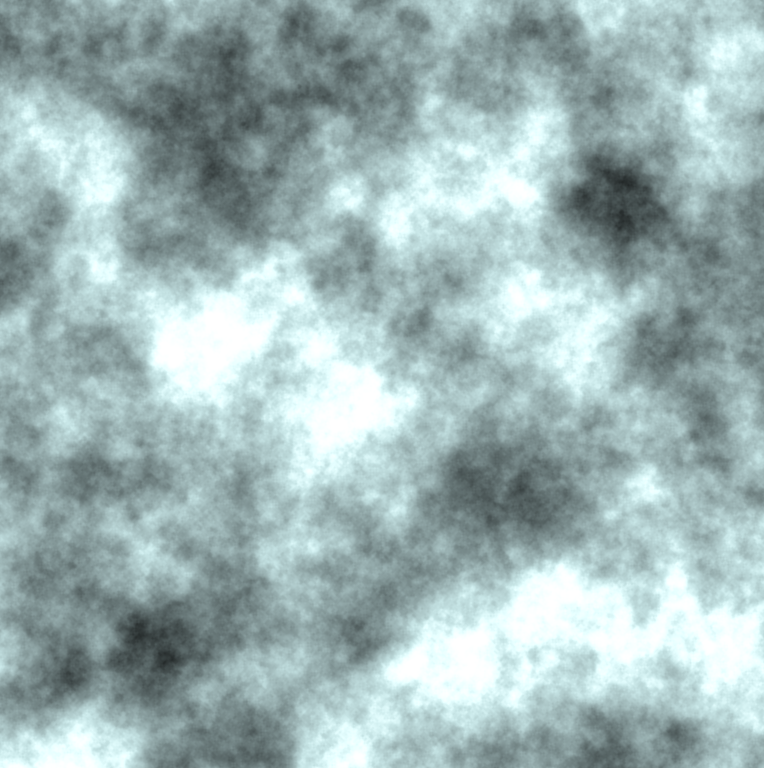
Reproduce this texture procedurally as a WebGL 2 fragment shader.

```glsl
#version 300 es
precision highp float;
// Soft, smoky cloud cover in pale cyan-grey with dark slate patches.
// Rotated octaves of smooth value noise are summed into one density,
// which is then tinted, with the brightest parts bleaching to white.

uniform vec2 u_resolution;
out vec4 outColor;

const float BASE_CELLS = 5.2;      // largest cloud cells across the canvas height
const int   OCTAVES = 7;
const float GAIN = 0.645;          // strength of each octave relative to the last
const float LACUNARITY = 2.03;
const float OCTAVE_TURN = 0.65;    // radians between octaves, hides the lattice
const float MEAN_LIGHT = 0.745;
const float CONTRAST = 0.64;
const float DARKEST = 0.16;
const vec3  TINT = vec3(0.866, 1.0, 1.004);
const vec2  BLEACH_RANGE = vec2(0.87, 1.25);
const vec2  FIELD_OFFSET = vec2(13.7, 41.2);

// Integer hash of a lattice point, from 0 to 1
float hash(ivec2 cell) {
    uvec2 q = uvec2(cell) * uvec2(1597u, 3571u);
    uint h = (q.x ^ (q.y << 7)) * 2699u + q.y;
    h = (h ^ (h >> 15)) * 73471u;
    h = (h ^ (h >> 13)) * 91397u;
    h ^= h >> 16;
    return float(h & 65535u) / 65535.0;
}

// Value noise with quintic easing, centred on zero
float valueNoise(vec2 p) {
    ivec2 cell = ivec2(floor(p));
    vec2 f = fract(p);
    vec2 w = f * f * f * (f * (f * 6.0 - 15.0) + 10.0);
    float bottom = mix(hash(cell), hash(cell + ivec2(1, 0)), w.x);
    float top = mix(hash(cell + ivec2(0, 1)), hash(cell + ivec2(1, 1)), w.x);
    return mix(bottom, top, w.y) - 0.5;
}

// Sum of turned and shifted octaves
float cloudField(vec2 p) {
    float c = cos(OCTAVE_TURN);
    float s = sin(OCTAVE_TURN);
    mat2 nextOctave = LACUNARITY * mat2(c, s, -s, c);
    float sum = 0.0;
    float amplitude = 1.0;
    for (int i = 0; i < OCTAVES; i++) {
        sum += amplitude * valueNoise(p);
        p = nextOctave * p + FIELD_OFFSET;
        amplitude *= GAIN;
    }
    return sum;
}

// Cool tint for the body, white for the strongest light
vec3 cloudColor(float light) {
    float bleach = smoothstep(BLEACH_RANGE.x, BLEACH_RANGE.y, light);
    return mix(min(light * TINT, vec3(1.0)), vec3(1.0), bleach);
}

void main() {
    vec2 uv = gl_FragCoord.xy / u_resolution.y;
    float density = cloudField(uv * BASE_CELLS + FIELD_OFFSET);
    float light = max(MEAN_LIGHT + CONTRAST * density, DARKEST);
    outColor = vec4(cloudColor(light), 1.0);
}
```
